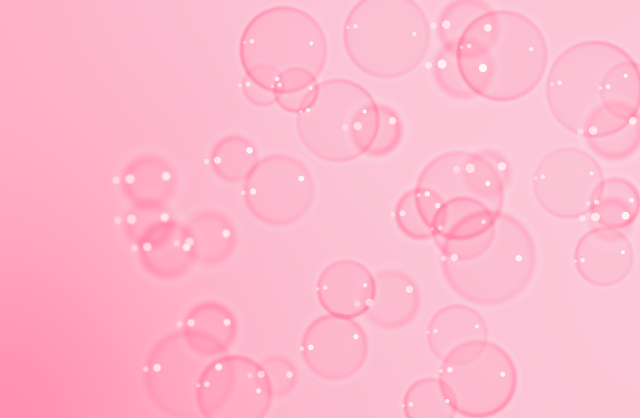
A Shadertoy shader for this background:

```glsl
// Translucent pink soap bubbles drifting over a soft rose gradient.
// Jittered clusters of discs darken one tone value with fills and rims; small
// bokeh glints sit on top, and everything loses focus toward the left.

const int COLUMNS = 6;
const int ROWS = 4;
const int CLUSTER_SIZE = 3;

float hash(vec2 p) {
    return fract(sin(dot(p, vec2(127.1, 311.7))) * 43758.5453);
}

vec2 hash2(vec2 p) {
    return vec2(hash(p), hash(p + 19.7));
}

float valueNoise(vec2 p) {
    vec2 cell = floor(p), f = fract(p);
    f = f * f * (3.0 - 2.0 * f);
    return mix(mix(hash(cell), hash(cell + vec2(1, 0)), f.x),
               mix(hash(cell + vec2(0, 1)), hash(cell + vec2(1, 1)), f.x), f.y);
}

// Soft-edged disc coverage
float disc(vec2 p, float radius, float softness) {
    return 1.0 - smoothstep(radius - softness, radius + softness, length(p));
}

// Backdrop tone: pale on the right, saturated in the lower left corner
float backdropTone(vec2 uv) {
    float sweep = smoothstep(-0.05, 0.85, uv.x + 0.25 * (uv.y - 0.5));
    vec2 corner = uv * vec2(3.8, 2.3);
    float tone = mix(0.697, 0.778, sweep) - 0.12 * exp(-dot(corner, corner));
    return tone + 0.016 * (valueNoise(uv * vec2(4.0, 3.0)) - 0.5);
}

// Pink ramp indexed by its green component
vec3 pinkRamp(float tone) {
    float red = 1.0 - 0.01 * smoothstep(0.69, 0.73, tone);
    return vec3(red, tone, 0.71 + (tone - 0.58) * 0.68);
}

// Change in tone from one bubble's fill, rim and bright outer hairline
float bubbleShade(vec2 p, float radius, float blur, float strength, float phase) {
    float d = length(p);
    float rimWidth = 0.0038 + 0.5 * blur;
    float inside = 1.0 - smoothstep(radius - blur, radius + blur, d);
    float facing = 0.65 + 0.35 * cos(atan(p.y, p.x) - phase);
    float offset = (d - radius + rimWidth) / rimWidth;
    float rim = exp(-offset * offset) * facing;
    float innerGlow = pow(min(d / radius, 1.0), 5.0) * inside * facing;
    float hairOffset = (d - radius - 1.3 * rimWidth) / rimWidth;
    float hairline = exp(-hairOffset * hairOffset);
    float fill = inside * (0.024 + 0.6 * blur);
    return strength * (0.02 * hairline - fill - 0.03 * innerGlow
                       - rim * mix(0.105, 0.04, smoothstep(0.0, 0.025, blur)));
}

// Paired window reflections plus a tiny companion
float bubbleGlints(vec2 p, float radius, float defocus, float softness, vec2 seed) {
    vec2 jitter = hash2(seed + 5.3) - 0.5;
    vec2 left = radius * vec2(-0.72, 0.05 + 0.4 * jitter.x);
    vec2 right = radius * vec2(0.64, 0.18 + 0.4 * jitter.y);
    float size = mix(0.005, 0.0125, defocus);
    float glint = disc(p - left, size, softness) * 0.85;
    glint = max(glint, disc(p - right, size * 0.9, softness));
    vec2 companion = left - vec2(size * 2.6 + 0.004, 0.003);
    return max(glint, disc(p - companion, size * 0.75, softness) * 0.6);
}

void mainImage(out vec4 fragColor, in vec2 fragCoord) {
    float pixel = 1.0 / iResolution.y;
    float aspect = iResolution.x * pixel;
    vec2 uv = fragCoord / iResolution.xy;
    vec2 p = fragCoord * pixel;

    float tone = backdropTone(uv);
    float glints = 0.0;

    // Clusters: one leading bubble with smaller, overlapping followers
    for (int cellId = 0; cellId < COLUMNS * ROWS; cellId++) {
        vec2 cell = vec2(cellId % COLUMNS, cellId / COLUMNS);
        vec2 home = (cell + 0.1 + 0.8 * hash2(cell + 3.1)) / vec2(COLUMNS, ROWS);
        float emptyCorner = 1.0 - smoothstep(0.2, 0.5, length(home - vec2(0.0, 1.0)));
        float middle = 1.0 - smoothstep(0.1, 0.35, abs(home.x - 0.52));
        float chance = 0.7 + 0.25 * middle - 0.7 * emptyCorner;
        if (hash(cell + 41.3) > chance) continue;

        for (int member = 0; member < CLUSTER_SIZE; member++) {
            vec2 seed = cell * 7.0 + float(member) * 13.7 + 2.9;
            if (member > 0 && hash(seed + 8.1) > 0.65) continue;

            float leftness = 1.0 - smoothstep(0.15, 0.45, home.x);
            float size = hash(seed);
            float radius = member == 0 ? mix(0.07, 0.13, size) : mix(0.05, 0.078, size);
            radius *= mix(1.0, 0.75, leftness);
            float angle = 6.2832 * hash(seed + 1.7);
            float reach = member == 0 ? 0.0 : mix(0.08, 0.13, hash(seed + 4.4));
            vec2 center = home * vec2(aspect, 1.0) + reach * vec2(cos(angle), sin(angle));

            float depth = hash(seed + 6.6);
            float defocus = max(depth * depth * (member == 0 ? 0.5 : 1.0), leftness);
            float blur = pixel + mix(0.0, 0.012, defocus) + 0.005 * leftness;
            float strength = mix(0.55, 1.25, hash(seed + 9.2));
            tone += bubbleShade(p - center, radius, blur, strength, angle);

            float softness = 0.7 * pixel + 0.004 * leftness;
            float glint = bubbleGlints(p - center, radius, defocus, softness, seed);
            glints = max(glints, glint * mix(0.65, 1.0, hash(seed + 2.2)));
        }
    }

    vec3 color = pinkRamp(clamp(tone, 0.54, 0.81));
    color = mix(color, vec3(1.0, 0.975, 0.98), glints);
    fragColor = vec4(color, 1.0);
}
```
